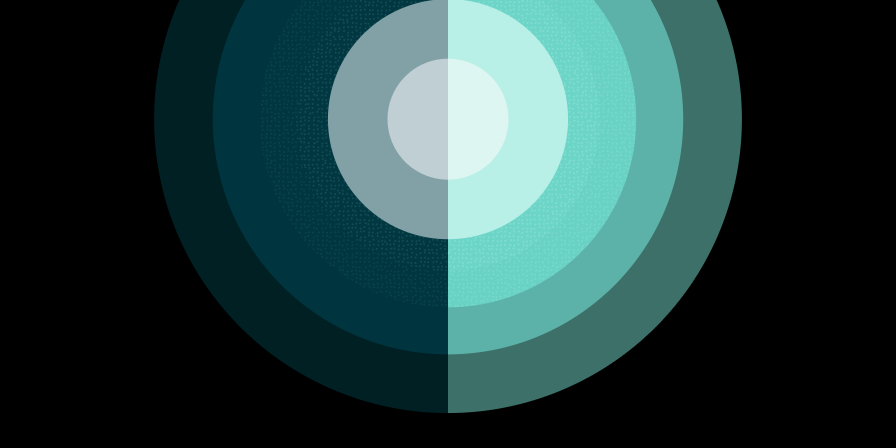
Give the GLSL for this background, as a Shadertoy shader.

```glsl
vec2 hash2(vec2 p) {
    vec2 q = vec2(dot(p, vec2(127.1, 311.7)), dot(p, vec2(269.5, 183.3)));
    return fract(sin(q) * 43758.5);
}

// Antialiased disc coverage from distance to the centre
float disc(float dist, float radius, float pixel) {
    return clamp((radius - dist) / pixel + 0.5, 0.0, 1.0);
}

// Fine stipple: one jittered dot per cell, searched over the neighbours
float stipple(vec2 p, float pixel) {
    float cells = 105.0;
    vec2 cell = floor(p * cells);
    float nearest = 1.0;
    for (int j = -1; j <= 1; j++) {
        for (int i = -1; i <= 1; i++) {
            vec2 id = cell + vec2(i, j);
            vec2 dotCentre = id + 0.5 + 0.5 * (hash2(id) - 0.5);
            nearest = min(nearest, length(p * cells - dotCentre));
        }
    }
    return disc(nearest / cells, 0.0021, pixel);
}

void mainImage(out vec4 fragColor, in vec2 fragCoord) {
    float pixel = 1.0 / iResolution.y;
    vec2 p = (fragCoord - vec2(0.5, 0.734) * iResolution.xy) * pixel;
    float dist = length(p);
    float light = clamp(p.x / pixel + 0.5, 0.0, 1.0);

    // Dark left and bright right tones of each disc
    vec3 rim   = mix(vec3(0.0, 0.125, 0.142), vec3(0.235, 0.44, 0.41), light);
    vec3 band  = mix(vec3(0.0, 0.204, 0.243), vec3(0.36, 0.70, 0.66), light);
    vec3 field = mix(vec3(0.0, 0.21, 0.25), vec3(0.415, 0.825, 0.77), light);
    vec3 inner = mix(vec3(0.0, 0.215, 0.255), vec3(0.425, 0.835, 0.78), light);
    vec3 halo  = mix(vec3(0.51, 0.63, 0.65), vec3(0.72, 0.937, 0.90), light);
    vec3 core  = mix(vec3(0.75, 0.81, 0.83), vec3(0.865, 0.965, 0.95), light);
    vec3 speck = mix(vec3(0.14, 0.35, 0.37), vec3(0.56, 0.89, 0.84), light);

    // Nested discs, outermost first
    vec3 color = rim * disc(dist, 0.656, pixel);
    color = mix(color, band, disc(dist, 0.525, pixel));
    float fieldMask = disc(dist, 0.42, pixel);
    float innerMask = disc(dist, 0.338, pixel);
    color = mix(color, field, fieldMask);
    color = mix(color, inner, innerMask);

    // Stippling strengthens toward the centre
    float grain = fieldMask * mix(0.35, 0.6, innerMask);
    color = mix(color, speck, grain * stipple(p, pixel));

    color = mix(color, halo, disc(dist, 0.268, pixel));
    color = mix(color, core, disc(dist, 0.135, pixel));
    fragColor = vec4(color, 1.0);
}
```
